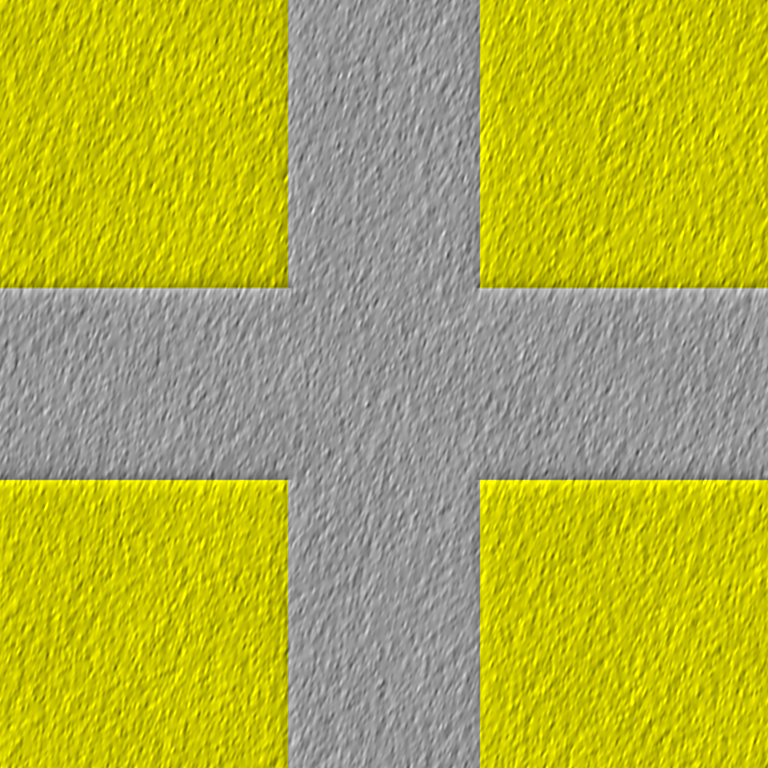
Give the GLSL for this pattern, as a WebGL 1 fragment shader.

```glsl
precision highp float;
// Yellow plaster panels divided by one wide grey cross, with fine embossed grain.

#define YELLOW vec3(0.775, 0.764, 0.0)
#define GREY vec3(0.585)
#define CROSS_HALF_WIDTH 0.125
#define GRAIN_GAIN 1.05
#define GRAIN_LIGHT vec2(1.0, -0.25)
#define GRAIN_SHARPNESS 4.0
#define BEVEL_WIDTH 0.008
#define BEVEL_GAIN vec2(0.15, -0.30)
#define MOTTLE_GAIN 0.018
#define TAU 6.2831853

uniform vec2 u_resolution;

vec3 hash3(vec2 cell) {
  vec3 h = fract(cell.xyx * vec3(0.1031, 0.1030, 0.0973));
  h += dot(h, h.yxz + 33.33);
  return fract((h.xxy + h.yzz) * h.zyx);
}

// Wraps a cell of the sheared lattice; crossing a row period shifts the column.
vec2 wrapCell(vec2 cell, vec2 cells, float lean) {
  float turns = floor((cell.y + 0.5) / cells.y);
  cell += turns * vec2(lean, -cells.y);
  cell.x -= cells.x * floor((cell.x + 0.5) / cells.x);
  return cell;
}

// Lit slope of a soft surface made of one random bump or dent per cell.
float bumpSlope(vec2 p, vec2 cells, float lean) {
  vec2 q = vec2(p.x * cells.x - p.y * lean, p.y * cells.y);
  vec2 base = floor(q);
  float slope = 0.0;
  for (int j = -1; j <= 1; j++) {
    for (int i = -1; i <= 1; i++) {
      vec2 cell = base + vec2(float(i), float(j));
      vec3 random = hash3(wrapCell(cell, cells, lean));
      vec2 offset = cell + random.xy - q;
      float bump = exp(-GRAIN_SHARPNESS * dot(offset, offset));
      slope += (2.0 * random.z - 1.0) * bump * dot(offset, GRAIN_LIGHT);
    }
  }
  return slope;
}

// Fine and coarse streaks leaning to the right.
float grain(vec2 p) {
  return bumpSlope(p, vec2(200.0, 112.0), 50.0)
    + 0.5 * bumpSlope(p, vec2(97.0, 59.0), 25.0);
}

// Broad, faint unevenness from layered sines with whole periods.
float mottle(vec2 p) {
  float wave = sin(TAU * (3.0 * p.x + 2.0 * p.y) + 2.0 * sin(TAU * 2.0 * p.y));
  wave += sin(TAU * (5.0 * p.y - 4.0 * p.x) + 1.5 * sin(TAU * 3.0 * p.x));
  return 0.5 * wave;
}

// Light and shadow on both sides of each border, absent inside the crossing.
float bevel(vec2 fromCentre, vec2 edge, float pixel) {
  vec2 side = sign(fromCentre) * clamp(edge / pixel, -1.0, 1.0);
  vec2 falloff = exp(-abs(edge) / BEVEL_WIDTH);
  vec2 present = smoothstep(-BEVEL_WIDTH, 0.0, edge.yx);
  return dot(side * falloff * present, BEVEL_GAIN);
}

void main() {
  vec2 p = gl_FragCoord.xy / u_resolution;
  float pixel = 1.0 / min(u_resolution.x, u_resolution.y);

  // Panels lie outside both arms of the cross.
  vec2 fromCentre = p - 0.5;
  vec2 edge = abs(fromCentre) - CROSS_HALF_WIDTH;
  float panel = smoothstep(-0.5 * pixel, 0.5 * pixel, min(edge.x, edge.y));
  vec3 colour = mix(GREY, YELLOW, panel);

  // Relief shading
  float shade = 1.0 + GRAIN_GAIN * grain(p) + MOTTLE_GAIN * mottle(p);
  shade += bevel(fromCentre, edge, pixel);
  gl_FragColor = vec4(clamp(colour * shade, 0.0, 1.0), 1.0);
}
```
